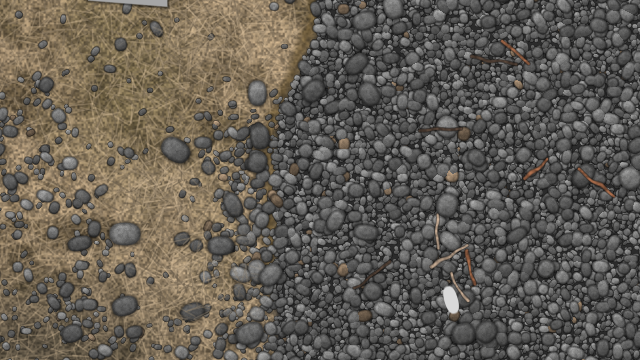
This texture is drawn by a Shadertoy shader. Its source:

```glsl
const vec3 STRAW = vec3(0.73, 0.645, 0.525);

float hash(vec2 p) {
  vec3 q = fract(p.xyx * 0.1031);
  q += dot(q, q.yzx + 33.33);
  return fract((q.x + q.y) * q.z);
}

vec2 hash2(vec2 p) { return vec2(hash(p), hash(p + 57.3)); }

float noise(vec2 p) {
  vec2 i = floor(p), f = fract(p);
  f = f * f * (3.0 - 2.0 * f);
  return mix(mix(hash(i), hash(i + vec2(1, 0)), f.x),
             mix(hash(i + vec2(0, 1)), hash(i + 1.0), f.x), f.y);
}

float fbm(vec2 p) {
  return 0.5 * noise(p) + 0.3 * noise(p * 2.1 + 7.0) + 0.2 * noise(p * 4.7 + 19.0);
}

float blob(vec2 p, vec2 center, vec2 size) {
  vec2 q = (p - center) / size;
  return exp(-dot(q, q));
}

float segment(vec2 p, vec2 a, vec2 b) {
  vec2 d = b - a;
  return length(p - a - d * clamp(dot(p - a, d) / dot(d, d), 0.0, 1.0));
}

// Negative inland, positive on the beach
float shore(vec2 p) {
  return p.x - 0.765 - 0.12 * smoothstep(0.6, 1.0, p.y) - 0.04 * (fbm(p * 9.0) - 0.5);
}

float strawClumps(vec2 p) {
  return min(1.0, blob(p, vec2(0.45, 0.47), vec2(0.13, 0.09))
    + blob(p, vec2(0.53, 0.22), vec2(0.16, 0.12))
    + 0.7 * blob(p, vec2(0.58, 0.9), vec2(0.17, 0.15)));
}

float inlandStones(vec2 p) {
  float margin = smoothstep(0.5, 0.72, p.x) * smoothstep(0.8, 0.55, p.y);
  float corner = blob(p, vec2(0.1), vec2(0.3, 0.16));
  float patches = smoothstep(0.5, 0.7, fbm(p * 8.0 + 3.0)) * smoothstep(0.95, 0.7, p.y);
  return (0.03 + 0.45 * margin + 0.14 * corner + 0.2 * patches) * (1.0 - 0.75 * strawClumps(p));
}

// Rounded oval: 0 in the middle, 1 at the rim
float oval(vec2 o, float angle, float stretch) {
  float c = cos(angle), s = sin(angle);
  vec2 q = abs(vec2(c * o.x + s * o.y, c * o.y - s * o.x) * vec2(1.0 / stretch, stretch));
  return pow(pow(q.x, 2.4) + pow(q.y, 2.4), 0.4167);
}

vec3 paintStone(vec3 col, vec2 p, vec2 o, float d, float id, float aa) {
  vec3 tint = mix(vec3(1.0, 1.0, 0.995), vec3(1.15, 0.98, 0.8), step(0.985, fract(id * 37.7)));
  float grain = 0.78 + 0.44 * fbm(p * 130.0);
  float light = 0.92 + 0.28 * dot(o, vec2(-0.3, 0.85));
  float rim = mix(0.58, 1.0, smoothstep(1.0, 0.65, d));
  vec3 stone = tint * mix(0.36, 0.58, id * id) * grain * light * rim;
  col *= mix(0.58, 1.0, smoothstep(0.95, 1.3, d));
  return mix(col, stone, smoothstep(1.0 + aa, 1.0 - aa, d));
}

// Layer of jittered stones; the nearest oval wins
vec3 pebbles(vec3 col, vec2 p, float scale, float beachShare, float inlandShare, float seed) {
  vec2 g = p * scale, offset = vec2(0);
  float best = 9.0, id = 0.0;
  for (int k = 0; k < 9; k++) {
    vec2 cell = floor(g) + vec2(k % 3 - 1, k / 3 - 1);
    vec2 rnd = hash2(cell + seed), center = cell + 0.15 + 0.7 * hash2(cell + seed + 11.0);
    vec2 site = center / scale;
    float share = shore(site) > 0.0 ? beachShare : inlandShare * inlandStones(site);
    if (hash(cell + seed + 23.0) > share) continue;
    vec2 o = (g - center) / mix(0.38, 0.6, rnd.x);
    float d = oval(o, rnd.y * 6.28, 1.0 + 0.3 * fract(rnd.x * 7.3));
    if (d < best) { best = d; offset = o; id = rnd.y; }
  }
  return paintStone(col, p, offset, best, id, 1.3 * scale / iResolution.y);
}

// Crossing layers of dry stalks
vec3 stalks(vec3 col, vec2 p, int layers, float seed, float amount) {
  for (int k = 0; k < 9 * layers; k++) {
    float layer = float(k / 9), scale = 17.0 + 6.0 * layer;
    vec2 g = p * scale + layer * 4.7;
    vec2 cell = floor(g) + vec2(k % 3 - 1, k / 3 % 3 - 1);
    vec2 rnd = hash2(cell + seed + layer * 31.0), mid = cell + rnd.yx;
    vec2 arm = 0.75 * vec2(cos(6.28 * rnd.x), sin(6.28 * rnd.x));
    float d = segment(g, mid - arm, mid + arm) / scale;
    float cover = smoothstep(0.0012 + 1.0 / iResolution.y, 0.0, d) * amount;
    col = mix(col, STRAW * mix(0.5, 1.2, rnd.y), cover * 0.65);
  }
  return col;
}

vec3 twig(vec3 col, vec2 p, vec4 ends, vec3 tint) {
  float px = 1.0 / iResolution.y;
  p += 0.012 * (vec2(noise(p * 28.0), noise(p * 28.0 + 40.0)) - 0.5);
  float d = segment(p, ends.xy, ends.zw);
  col *= 1.0 - 0.55 * smoothstep(0.008, 0.003, d);
  return mix(col, tint * (0.75 + 0.5 * noise(p * 150.0)), smoothstep(0.0036 + px, 0.0036 - px, d));
}

vec3 meadow(vec2 p) {
  vec3 col = mix(vec3(0.38, 0.325, 0.24), vec3(0.63, 0.545, 0.43), smoothstep(0.25, 0.7, fbm(p * 14.0)));
  float olive = blob(p, vec2(0.36, 0.84), vec2(0.17, 0.2)) + 0.4 * smoothstep(0.5, 0.7, fbm(p * 5.0 + 9.0));
  col = mix(col, vec3(0.39, 0.35, 0.23), 0.6 * min(olive, 1.0));
  col = mix(col, vec3(0.26, 0.24, 0.2), 0.75 * blob(p, vec2(0.1, 0.02), vec2(0.4, 0.2)));
  col = mix(col, STRAW, 0.35 * strawClumps(p)) * (0.68 + 0.64 * noise(p * 170.0));
  return stalks(col, p, 4, 3.0, 0.5 + 0.4 * strawClumps(p));
}

void mainImage(out vec4 fragColor, in vec2 fragCoord) {
  vec2 p = fragCoord / iResolution.y;
  float px = 1.0 / iResolution.y, edge = shore(p);
  // Ground and mossy border
  vec3 col = mix(meadow(p), vec3(0.17), smoothstep(-0.015, 0.01, edge));
  float moss = smoothstep(0.03, 0.0, abs(edge + 0.015)) * smoothstep(0.1, 0.3, p.y);
  col = mix(col, vec3(0.38, 0.31, 0.18) * (0.6 + 0.8 * noise(p * 90.0)), 0.65 * moss);
  // Stones from fine to coarse, then loose straw
  col = pebbles(col, p, 66.0, 1.0, 0.5, 5.0);
  col = pebbles(col, p, 44.0, 0.8, 0.8, 71.0);
  col = pebbles(col, p, 29.0, 0.5, 0.8, 133.0);
  col = pebbles(col, p, 19.0, 0.08, 0.3, 211.0);
  col = stalks(col, p, 3, 91.0, 0.8 * strawClumps(p) * smoothstep(0.0, -0.04, edge));
  // Boulders: center, radius, angle
  vec4 boulders[9] = vec4[9](
    vec4(0.488, 0.583, 0.036, -0.6), vec4(0.613, 0.317, 0.031, 0), vec4(0.347, 0.35, 0.037, 0),
    vec4(0.347, 0.15, 0.031, 0.3), vec4(0.715, 0.741, 0.03, 1.6), vec4(1.026, 0.738, 0.03, -1),
    vec4(1.012, 0.942, 0.029, 0.3), vec4(0.694, 0.074, 0.034, 0.4), vec4(0.752, 0.236, 0.03, 0.8));
  for (int i = 0; i < 9; i++) {
    vec4 b = boulders[i];
    vec2 o = (p - b.xy) / b.z;
    col = paintStone(col, p, o, oval(o, b.w, 1.17), 0.4 + 0.45 * hash(b.xy * 90.0), px / b.z);
  }
  // Driftwood: dark, rusty, bleached
  vec4 wood[10] = vec4[10](
    vec4(1.164, 0.641, 1.285, 0.641), vec4(0.984, 0.201, 1.083, 0.269), vec4(1.308, 0.843, 1.435, 0.822),
    vec4(1.394, 0.891, 1.47, 0.824), vec4(1.458, 0.507, 1.521, 0.56), vec4(1.609, 0.532, 1.708, 0.454),
    vec4(1.296, 0.306, 1.315, 0.213), vec4(1.213, 0.403, 1.218, 0.306),
    vec4(1.25, 0.236, 1.301, 0.162), vec4(1.194, 0.259, 1.296, 0.322));
  for (int i = 0; i < 10; i++)
    col = twig(col, p, wood[i], i < 3 ? vec3(0.29, 0.23, 0.19) : i < 7 ? vec3(0.56, 0.36, 0.25) : vec3(0.67, 0.58, 0.5));
  // White fragment and weathered board
  float shell = oval((p - vec2(1.253, 0.167)) / 0.027, 1.85, 1.45);
  col = mix(col, vec3(0.85), smoothstep(1.1, 0.9, shell));
  float board = max(abs(p.x - 0.355) - 0.11, 1.018 - 0.08 * p.x - p.y);
  col = mix(col * mix(0.5, 1.0, smoothstep(0.0, 0.009, board)), vec3(0.65), smoothstep(px, -px, board));
  fragColor = vec4(clamp(col, 0.0, 1.0), 1.0);
}
```
